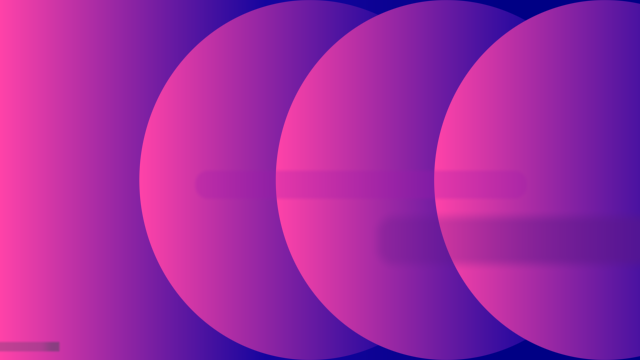
Give the GLSL for this background, as a WebGL 1 fragment shader.

```glsl
precision highp float;
// Three overlapping tall discs over a pink-to-blue backdrop. Every layer reuses
// one horizontal gradient that starts at its own left edge; faint blurred
// bands are tinted over the top.
uniform vec2 u_resolution;

const vec3 PINK = vec3(1.0, 0.26, 0.66);
const vec3 BLUE = vec3(0.08, 0.015, 0.62);
const vec3 NAVY = vec3(0.0, 0.0, 0.52);
const vec3 MAGENTA = vec3(0.62, 0.09, 0.67);
const vec3 PLUM = vec3(0.35, 0.09, 0.53);
const vec3 MAUVE = vec3(0.47, 0.25, 0.47);

const vec2 DISC_RADII = vec2(0.4745, 0.5);
const float FADE_LENGTH = 0.74;

// Colour at a distance to the right of a layer's left edge.
vec3 layerColor(float x) {
  vec3 color = mix(PINK, BLUE, clamp(x / FADE_LENGTH, 0.0, 1.0));
  return mix(color, NAVY, smoothstep(FADE_LENGTH, 1.45, x));
}

// Left edge of disc i; the gaps widen slightly towards the right.
float discLeft(float i) {
  return 0.387 + i * (0.3485 + 0.0305 * i);
}

// Antialiased coverage of an ellipse.
float ellipseMask(vec2 p, vec2 center, vec2 radii, float pixel) {
  float d = (length((p - center) / radii) - 1.0) * radii.x;
  return 1.0 - smoothstep(-0.75 * pixel, 0.75 * pixel, d);
}

// Soft-edged coverage of a rounded box.
float softBand(vec2 p, vec2 center, vec2 halfSize, float corner, float blur) {
  vec2 q = abs(p - center) - halfSize + corner;
  float d = length(max(q, 0.0)) + min(max(q.x, q.y), 0.0) - corner;
  return 1.0 - smoothstep(-blur, blur, d);
}

void main() {
  float pixel = 1.0 / u_resolution.y;
  vec2 p = gl_FragCoord.xy * pixel;

  // Backdrop, then the discs from left to right.
  vec3 color = layerColor(p.x);
  for (int i = 0; i < 3; i++) {
    float left = discLeft(float(i));
    vec2 center = vec2(left + DISC_RADII.x, 0.5);
    float mask = ellipseMask(p, center, DISC_RADII, pixel);
    color = mix(color, layerColor(p.x - left), mask);
  }

  // Central magenta band.
  float middle = softBand(p, vec2(1.003, 0.487), vec2(0.46, 0.039), 0.035, 0.008);
  color = mix(color, MAGENTA, 0.26 * middle);

  // Lower plum band, denser towards the right.
  float lower = softBand(p, vec2(1.48, 0.332), vec2(0.43, 0.066), 0.045, 0.022);
  color = mix(color, PLUM, lower * mix(0.25, 0.5, smoothstep(1.1, 1.7, p.x)));

  // Small corner streak with a darker tip.
  float streak = softBand(p, vec2(0.06, 0.037), vec2(0.105, 0.013), 0.004, 0.005);
  color = mix(color, MAUVE, streak * mix(0.45, 0.8, smoothstep(0.11, 0.15, p.x)));

  gl_FragColor = vec4(color, 1.0);
}
```
